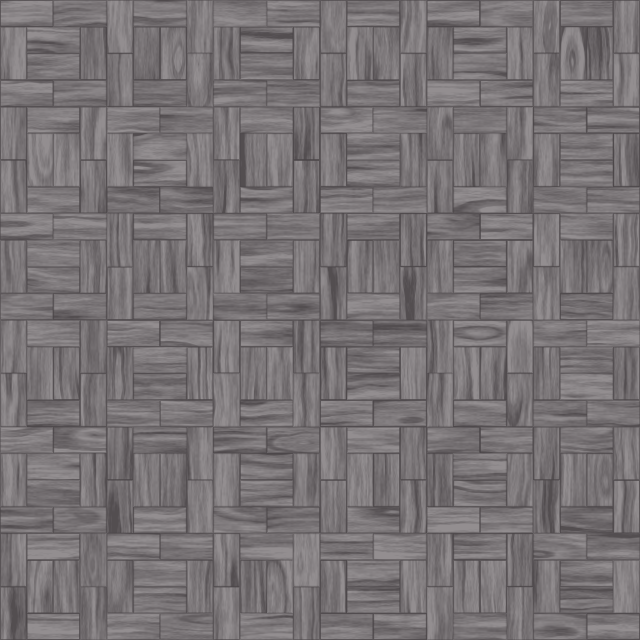
A three.js fragment shader for this texture:

```glsl
// Grey parquet: a 6 x 6 checkerboard of basket-weave blocks, each framed by short
// planks around a two-plank core, every other block turned by a quarter. The grain
// of each plank is a slanted cut through noisy growth rings, plus fine fibres.

varying vec2 vUv;

const float BLOCKS = 6.0;        // blocks across and down
const float BLOCK_SIZE = 4.0;    // block side, in plank widths
const vec2 PLANK = vec2(2.0, 1.0);

const vec3 DARK_WOOD = vec3(0.325, 0.305, 0.315);
const vec3 LIGHT_WOOD = vec3(0.575, 0.557, 0.565);
const vec3 JOINT = vec3(0.29, 0.27, 0.28);

float hash(vec2 p) {
  vec3 h = fract(p.xyx * vec3(0.1031, 0.1030, 0.0973));
  h += dot(h, h.yzx + 33.33);
  return fract((h.x + h.y) * h.z);
}

float noise(vec2 p) {
  vec2 i = floor(p);
  vec2 f = fract(p);
  f = f * f * (3.0 - 2.0 * f);
  float low = mix(hash(i), hash(i + vec2(1.0, 0.0)), f.x);
  float high = mix(hash(i + vec2(0.0, 1.0)), hash(i + vec2(1.0, 1.0)), f.x);
  return mix(low, high, f.y);
}

// Position inside a plank (xy: along, across) and its corner in the block (zw).
vec4 plankAt(vec2 q) {
  bool innerX = abs(q.x - 2.0) < 1.0;
  bool innerY = abs(q.y - 2.0) < 1.0;
  if (innerY && !innerX) {
    vec2 corner = vec2(floor(q.x), 1.0);
    return vec4((q - corner).yx, corner);
  }
  float shift = innerY ? 1.0 : 0.0;
  vec2 corner = vec2(floor((q.x - shift) * 0.5) * 2.0 + shift, floor(q.y));
  return vec4(q - corner, corner);
}

// Wood tone from 0 (dark) to 1 (light).
float woodTone(vec2 p, vec2 id) {
  float seed = hash(id + 11.0);
  float heart = mix(-1.6, 2.6, hash(id + 23.0));
  float tip = hash(id + 37.0) * 2.0;
  float slant = mix(0.08, 0.3, hash(id + 53.0));
  vec2 offset = vec2(seed, hash(id + 71.0)) * 180.0;

  // Growth rings: straight far from the heart, arched close to it
  float wobble = 0.09 * (noise(p * vec2(1.6, 2.0) + offset) - 0.5);
  float ring = length(vec2(p.y - heart + wobble, slant * (p.x - tip)));
  float broad = noise(vec2(p.x * 0.4, ring * 4.5) + offset);
  float narrow = noise(vec2(p.x * 0.5, ring * 11.0) + offset.yx);
  float streak = smoothstep(0.6, 0.9, noise(vec2(p.x * 0.3, ring * 7.0) + offset + 40.0));

  // Fibres and short pores
  float fibre = noise(vec2(p.x * 2.5, p.y * 18.0) + offset);
  float pore = noise(vec2(p.x * 9.0, p.y * 26.0) + offset.yx);

  float tone = 0.69 + 0.18 * (seed - 0.5);
  tone += 0.5 * (broad - 0.5) + 0.42 * (narrow - 0.5);
  tone += 0.28 * (fibre - 0.5) + 0.14 * (pore - 0.5);
  return clamp(tone - 0.42 * streak, 0.0, 1.0);
}

// Thin soft line around a plank.
float jointMask(vec2 p) {
  vec2 gap = min(p, PLANK - p);
  return 1.0 - smoothstep(0.01, 0.055, min(gap.x, gap.y));
}

void main() {
  // Blocks, turned on alternate squares
  vec2 grid = vUv * BLOCKS;
  vec2 block = floor(grid);
  vec2 q = fract(grid) * BLOCK_SIZE;
  if (mod(block.x + block.y, 2.0) < 0.5) q = q.yx;

  // Planks
  vec4 plank = plankAt(q);
  vec2 id = block * BLOCK_SIZE + plank.zw;
  vec3 color = mix(DARK_WOOD, LIGHT_WOOD, woodTone(plank.xy, id));

  // Joints, unevenly worn
  float wear = mix(0.35, 0.85, hash(id + 97.0));
  color = mix(color, JOINT, jointMask(plank.xy) * wear);

  gl_FragColor = vec4(color, 1.0);
}
```
